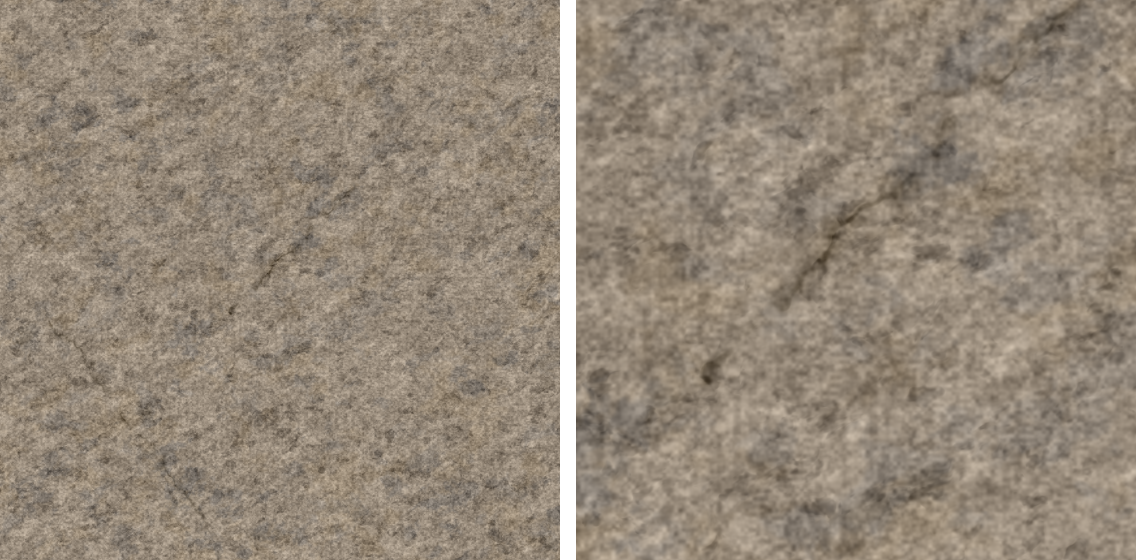
Left, the full canvas; right, a detail of the centre.
A WebGL 1 fragment shader for this texture:

```glsl
precision highp float;
// Weathered sandstone: mottled taupe with blue-grey patches, ochre stains and broken cracks.
uniform vec2 u_resolution;

float hash(vec2 p) {
  return fract(sin(dot(p, vec2(127.1, 311.7))) * 43758.5453);
}

float noise(vec2 p) {
  vec2 cell = floor(p), f = fract(p);
  f = f * f * (3.0 - 2.0 * f);
  return mix(mix(hash(cell), hash(cell + vec2(1.0, 0.0)), f.x),
             mix(hash(cell + vec2(0.0, 1.0)), hash(cell + 1.0), f.x), f.y);
}

float fbm(vec2 p) {
  float sum = 0.0, weight = 0.45;
  for (int i = 0; i < 4; i++) {
    sum += weight * noise(p);
    p = mat2(1.6, 1.2, -1.2, 1.6) * p + 17.3;
    weight *= 0.62;
  }
  return sum;
}

// Dark line with a soft shoulder, fading towards both ends
float crack(vec2 p, vec2 a, vec2 b) {
  vec2 along = b - a;
  float t = clamp(dot(p - a, along) / dot(along, along), 0.0, 1.0);
  float d = length(p - a - along * t);
  float ends = smoothstep(0.0, 0.15, t) * smoothstep(1.0, 0.85, t);
  return ends * (0.55 * smoothstep(0.0035, 0.0004, d) + 0.45 * smoothstep(0.012, 0.0, d));
}

void main() {
  vec2 p = gl_FragCoord.xy / u_resolution.y;

  // Grain axes lean up to the right; features are longer along them
  vec2 q = vec2(dot(p, vec2(0.94, 0.34)), 1.3 * dot(p, vec2(-0.34, 0.94)));
  q += 0.016 * (vec2(fbm(p * 30.0), fbm(p * 30.0 + 41.0)) - 0.5);

  // Mottling, relief lit from the upper left, and fine grain
  float mottle = fbm(q * 36.0 + 5.0);
  float relief = fbm(q * 60.0) - fbm(q * 60.0 + vec2(-0.15, 0.4));
  float tone = 0.05 * (fbm(p * 6.0 + 9.0) - 0.5) + 0.22 * (mottle - 0.5) + 0.15 * relief;
  tone += 0.10 * (noise(q * 150.0) - 0.5) + 0.13 * (noise(p * 270.0 + 3.0) - 0.5);
  tone += 0.11 * (noise(p * 430.0 + 71.0) - 0.5);

  vec3 color = vec3(0.602, 0.550, 0.487) + tone * vec3(1.0, 0.97, 0.92);

  // Blue-grey mineral patches, ochre stains and small dark specks
  float region = 0.5 + noise(p * 9.0 + 23.0);
  float mineral = region * smoothstep(0.52, 0.72, fbm(q * 27.0 + 31.0));
  float stain = smoothstep(0.52, 0.74, fbm(q * 19.0 + 67.0));
  float speck = smoothstep(0.58, 0.74, fbm(q * 52.0 + 93.0));
  color -= mineral * vec3(0.070, 0.055, 0.034);
  color -= stain * vec3(0.002, 0.011, 0.028);
  color -= speck * vec3(0.105, 0.100, 0.092);

  // Two long cracks and scattered short ones, roughened and broken by noise
  vec2 w = p + 0.035 * (vec2(fbm(p * 18.0 + 12.0), fbm(p * 18.0 + 55.0)) - 0.5);
  w += 0.010 * (vec2(noise(p * 85.0), noise(p * 85.0 + 29.0)) - 0.5);
  float cracks = crack(w, vec2(0.36, 0.40), vec2(0.69, 0.71));
  cracks = max(cracks, crack(w, vec2(0.06, 0.47), vec2(0.39, 0.04)));
  for (int i = 0; i < 8; i++) {
    float id = float(i);
    vec2 start = vec2(hash(vec2(id, 2.0)), hash(vec2(id, 7.0)));
    float angle = 0.35 + 0.5 * hash(vec2(id, 13.0));
    vec2 reach = (0.06 + 0.07 * hash(vec2(id, 19.0))) * vec2(cos(angle), sin(angle));
    cracks = max(cracks, 0.5 * crack(w, start, start + reach));
  }
  cracks *= smoothstep(0.36, 0.58, fbm(p * 22.0 + 83.0));
  color -= cracks * vec3(0.17, 0.165, 0.165);

  gl_FragColor = vec4(color, 1.0);
}
```
